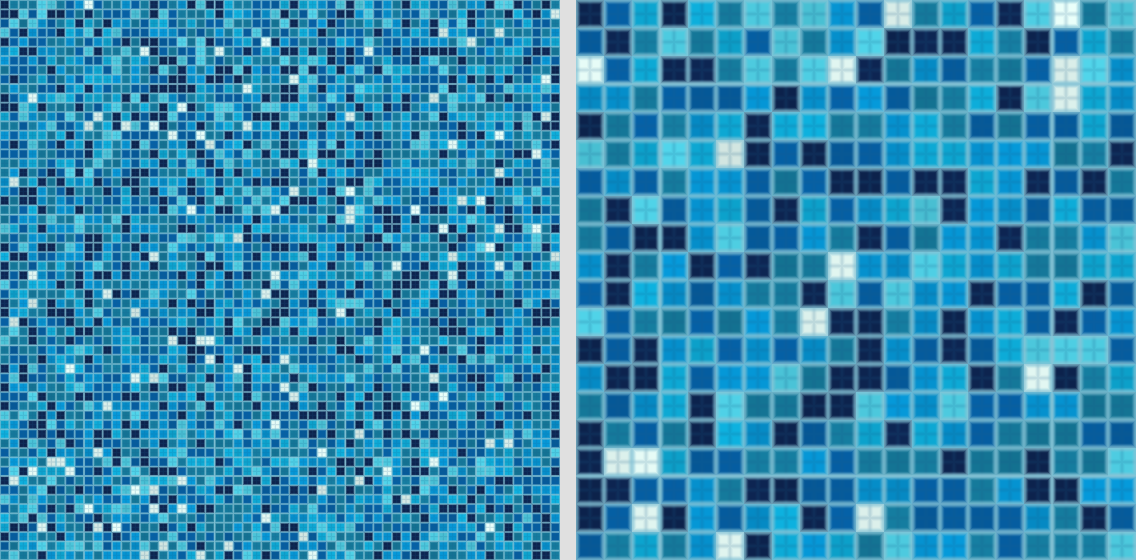
Left, the full canvas; right, a detail of the centre.
A WebGL 2 fragment shader for this pattern:

```glsl
#version 300 es
precision highp float;
// Swimming-pool mosaic: 60 by 60 small blue tiles with pale, translucent grout.

uniform vec2 u_resolution;
out vec4 fragColor;

const float TILES = 60.0;            // tiles across and down
const float GROUT_HALF = 0.095;      // half the joint width, in tiles
const float GROUT_OPACITY = 0.76;
const float EDGE_SOFTNESS = 0.09;    // in tiles
const float SHEET_TILES = 14.0;      // spacing of the brighter joints
const float SHEET_OFFSET = 9.0;
const float SHEET_GLOW = 0.16;
const float CROSS_HALF = 0.05;       // faint cross inside each tile
const float CROSS_OPACITY = 0.22;
const float TONE_VARIATION = 0.12;

const vec3 GROUT = vec3(0.53, 0.77, 0.84);
const vec3 CROSS_TINT = vec3(0.10, 0.36, 0.54);

// Glaze colours and the cumulative share of tiles up to each one.
const int GLAZES = 7;
const vec3 GLAZE[GLAZES] = vec3[](
    vec3(0.05, 0.14, 0.31),   // navy
    vec3(0.02, 0.36, 0.62),   // deep blue
    vec3(0.08, 0.47, 0.60),   // teal
    vec3(0.02, 0.57, 0.81),   // bright blue
    vec3(0.05, 0.66, 0.83),   // cyan
    vec3(0.30, 0.79, 0.87),   // pale cyan
    vec3(0.87, 0.95, 0.93));  // white
const float SHARE[GLAZES] = float[](0.17, 0.38, 0.62, 0.79, 0.90, 0.973, 1.0);

// Integer hash: one value in 0..1 per tile and seed.
float hash(vec2 tile, uint seed) {
    uvec2 q = uvec2(ivec2(tile)) * uvec2(1597u, 3571u);
    uint h = q.x ^ (q.y + seed * 9277u);
    h = (h ^ (h >> 15)) * 73244475u;
    h = (h ^ (h >> 13)) * 73244475u;
    h ^= h >> 16;
    return float(h & 65535u) / 65536.0;
}

vec3 glazeColour(vec2 tile) {
    float pick = hash(tile, 1u);
    vec3 colour = GLAZE[0];
    for (int i = 1; i < GLAZES; i++) {
        if (pick >= SHARE[i - 1]) colour = GLAZE[i];
    }
    float tone = 1.0 + TONE_VARIATION * (hash(tile, 2u) - 0.5);
    return colour * tone;
}

// Soft coverage of a line, given the distance to its centre.
vec2 lineMask(vec2 dist, float halfWidth, float blur) {
    return 1.0 - smoothstep(halfWidth - blur, halfWidth + blur, dist);
}

// 1 where the nearest joint is one of the brighter sheet joints.
vec2 sheetJoint(vec2 grid) {
    vec2 offset = mod(floor(grid + 0.5) - SHEET_OFFSET, SHEET_TILES);
    return 1.0 - step(0.5, offset);
}

void main() {
    float side = min(u_resolution.x, u_resolution.y);
    vec2 grid = gl_FragCoord.xy / side * TILES;
    vec2 tile = floor(grid);
    vec2 local = fract(grid);
    float blur = max(EDGE_SOFTNESS, 0.75 * TILES / side);

    // Tile face with its faint inner cross
    vec3 colour = glazeColour(tile);
    vec2 bars = lineMask(abs(local - 0.5), CROSS_HALF, blur);
    colour = mix(colour, CROSS_TINT, max(bars.x, bars.y) * CROSS_OPACITY);

    // Grout joints, stronger between sheets
    vec2 joints = lineMask(0.5 - abs(local - 0.5), GROUT_HALF, blur);
    vec2 strength = joints * (GROUT_OPACITY + SHEET_GLOW * sheetJoint(grid));
    colour = mix(colour, GROUT, max(strength.x, strength.y));

    fragColor = vec4(colour, 1.0);
}
```
